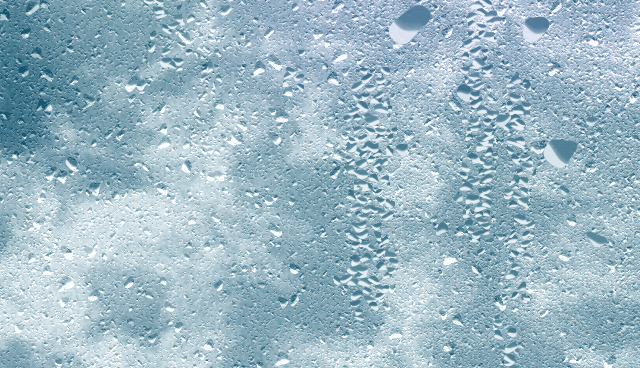
Give the GLSL for this texture, as a WebGL 1 fragment shader.

```glsl
precision highp float;
uniform vec2 u_resolution;

const vec3 DEEP_TEAL = vec3(0.20, 0.42, 0.51);
const vec3 CLOUD_WHITE = vec3(0.86, 0.91, 0.93);
const vec3 VIOLET_TINT = vec3(0.015, -0.012, 0.03);
const float SKY_TONE = 0.50;
const float CLOUD_GAIN = 0.33;
const float GRAIN_GAIN = 0.12;
const float MIST_SIZE = 0.0085;
const float BEAD_SIZE = 0.016;
const float FLECK_SIZE = 0.031;
const float TRAIL_SIZE = 0.026;
const float LARGE_SIZE = 0.082;

vec3 hash3(vec2 p) {
  vec3 q = fract(vec3(p.xyx) * vec3(0.1031, 0.1030, 0.0973));
  q += dot(q, q.yxz + 33.33);
  return fract((q.xxy + q.yzz) * q.zyx);
}

float noise(vec2 p) {
  vec2 i = floor(p), f = fract(p);
  f = f * f * (3.0 - 2.0 * f);
  float low = mix(hash3(i).x, hash3(i + vec2(1.0, 0.0)).x, f.x);
  float high = mix(hash3(i + vec2(0.0, 1.0)).x, hash3(i + 1.0).x, f.x);
  return mix(low, high, f.y);
}

float fbm(vec2 p) {
  float sum = 0.0, gain = 0.45;
  for (int i = 0; i < 6; i++) {
    sum += gain * noise(p);
    p = mat2(1.6, 1.2, -1.2, 1.6) * p + 17.3;
    gain *= 0.56;
  }
  return sum;
}

// Soft elliptical patch
float patchAt(vec2 p, vec2 centre, vec2 radius) {
  vec2 q = (p - centre) / radius;
  return exp(-dot(q, q));
}

// Vertical run of condensation with frayed edges
float trail(vec2 p, float x, float width, float bottom, float top) {
  float fray = (noise(p * vec2(9.0, 14.0) + x * 40.0) - 0.5) * width;
  float across = 1.0 - smoothstep(width * 0.6, width * 1.25, abs(p.x - x + fray));
  return across * smoothstep(bottom - 0.07, bottom + 0.07, p.y)
       * (1.0 - smoothstep(top - 0.07, top + 0.07, p.y));
}

// Scattered drops: x = shaded upper body, y = bright lower facet, z = cover
vec3 drops(vec2 p, float size, float least, float density, float seed) {
  vec2 g = p / size, cell = floor(g);
  vec3 result = vec3(0.0);
  for (int j = -1; j <= 1; j++) {
    for (int i = -1; i <= 1; i++) {
      vec2 id = cell + vec2(float(i), float(j));
      vec3 h = hash3(id + seed), k = hash3(id + seed + 71.7);
      float r = mix(least, 0.58, k.x * k.x) * smoothstep(h.z, h.z + 0.15, density);
      if (r > 0.02) {
        vec2 q = (g - id - 0.5 - (h.xy - 0.5) * 0.8) / r;
        q.x *= mix(0.8, 1.2, k.y);
        q += 0.28 * sin(q.yx * 2.1 + h.xy * 6.28);
        float soft = min(0.8 / (u_resolution.y * size * r), 0.45);
        float body = 1.0 - smoothstep(1.0 - soft, 1.0 + soft, length(q));
        float level = q.y + (k.z - 0.5) * 1.3 * q.x + 0.2;
        float facet = 1.0 - smoothstep(-soft - 0.03, soft + 0.03, level);
        float shade = smoothstep(-0.1, 0.45, level) * (0.6 + 0.4 * k.y);
        result = mix(result, vec3(shade, facet, 1.0), body);
      }
    }
  }
  return result;
}

float skyTone(vec2 p) {
  vec2 warp = vec2(fbm(p * 4.0), fbm(p * 4.0 + 8.4)) - 0.5;
  float billow = fbm(p * vec2(5.5, 7.5) + warp * 1.8);
  float bias = 0.21 * patchAt(p, vec2(0.20, 0.24), vec2(0.42, 0.24))
             + 0.16 * patchAt(p, vec2(0.56, 0.50), vec2(0.28, 0.25))
             + 0.18 * patchAt(p, vec2(1.10, 0.08 + (p.x - 1.1) * 0.35), vec2(0.55, 0.13))
             - 0.14 * patchAt(p, vec2(0.78, 0.19), vec2(0.15, 0.15));
  float cloud = smoothstep(0.36, 0.84, billow + bias);
  float gloom = patchAt(p, vec2(0.0, 0.78), vec2(0.15, 0.40))
              + 0.45 * patchAt(p, vec2(0.26, 0.70), vec2(0.26, 0.20));
  float haze = 0.07 * smoothstep(0.4, 1.0, p.y) * smoothstep(0.3, 0.9, p.x);
  return SKY_TONE + CLOUD_GAIN * cloud + haze - gloom * (0.23 - 0.12 * cloud);
}

void main() {
  vec2 p = gl_FragCoord.xy / u_resolution.y;
  float right = smoothstep(0.55, 1.15, p.x);
  float upper = smoothstep(0.0, 0.7, p.y);
  float patches = noise(p * vec2(9.0, 4.0));

  // Where the dense trails run
  float wide = trail(p, 1.00, 0.068, 0.16, 0.80) + trail(p, 1.306, 0.044, 0.33, 1.2)
             + trail(p, 1.413, 0.034, 0.30, 0.76) + 0.6 * trail(p, 0.466, 0.055, 0.78, 1.2)
             + 0.6 * trail(p, 0.80, 0.030, 0.70, 0.88) + 0.6 * trail(p, 1.386, 0.035, -0.1, 0.24);
  float narrow = trail(p, 1.59, 0.045, 0.50, 1.2) + trail(p, 1.02, 0.05, 0.75, 1.2)
               + 0.7 * trail(p, 0.557, 0.035, 0.55, 0.95) + 0.6 * trail(p, 1.70, 0.03, 0.1, 0.8);

  // Drop layers, fine to large
  vec3 mist = drops(p, MIST_SIZE, 0.30, 0.45 + 0.40 * right + 0.25 * patches, 3.0);
  vec3 bead = drops(p, BEAD_SIZE, 0.25, 0.16 + 0.20 * right * upper + 0.28 * patches + narrow, 131.0);
  vec3 fleck = drops(p * vec2(1.0, 0.9), FLECK_SIZE, 0.20, 0.25 + 0.15 * upper * (1.0 - right), 257.0);
  vec3 run = drops(p * vec2(0.85, 1.1), TRAIL_SIZE, 0.38, wide * 1.15, 389.0);
  vec3 large = drops(p, LARGE_SIZE, 0.14, 0.03 + 0.26 * right * smoothstep(0.1, 0.5, p.y), 523.0);

  float tone = skyTone(p);
  tone += (noise(p * 190.0) - 0.5) * GRAIN_GAIN;
  tone += mist.y * 0.20 - mist.x * 0.21;
  tone = mix(tone, tone - 0.28 * bead.x + 0.28 * bead.y, bead.z);
  tone = mix(tone, tone - 0.26 * fleck.x + 0.38 * fleck.y, fleck.z);
  tone = mix(tone, 0.56 - 0.36 * run.x + 0.36 * run.y, run.z * 0.92);
  tone = mix(tone, 0.54 - 0.34 * large.x + 0.33 * large.y, large.z * 0.92);
  tone = clamp(tone, 0.08, 0.97);

  // Tone follows one line from deep teal to cloud white
  float along = (tone - DEEP_TEAL.r) / (CLOUD_WHITE.r - DEEP_TEAL.r);
  vec3 colour = mix(DEEP_TEAL, CLOUD_WHITE, along);
  colour += VIOLET_TINT * smoothstep(0.5, 1.0, p.y) * smoothstep(0.4, 0.9, p.x);
  gl_FragColor = vec4(clamp(colour, 0.0, 1.0), 1.0);
}
```
